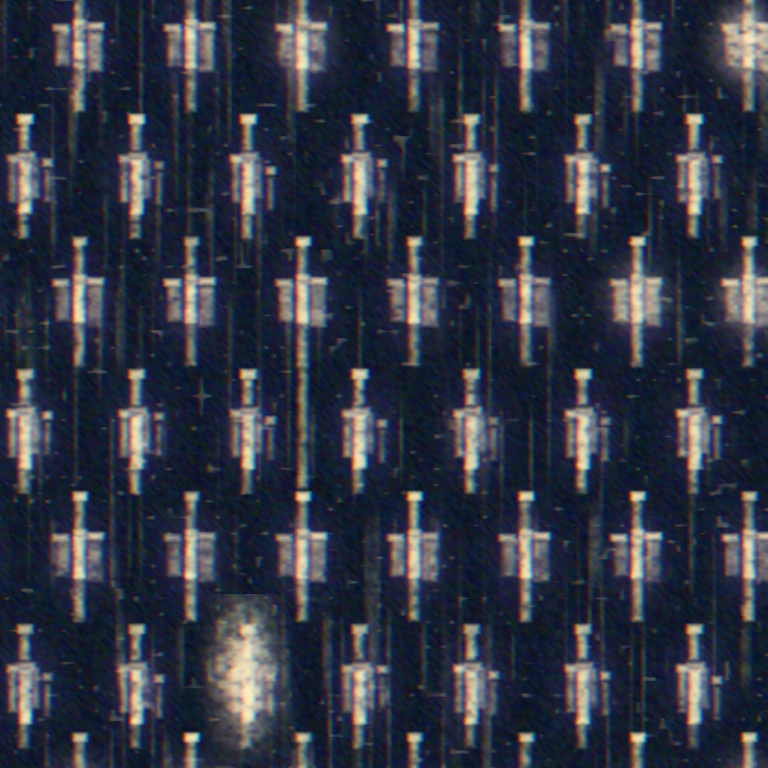
Write a Shadertoy shader that draws this pattern.

```glsl
// Staggered rows of glinting metallic marks on dark navy: cross-shaped marks
// alternate with slim ones, built from soft boxes on two interleaved lattices.
// Value noise breaks up the glints; shifted channels give coloured fringes.

#define PITCH vec2(14.53, 33.2)     // lattice spacing, in hundredths of canvas height
#define CROSS_ORIGIN vec2(10.4, 36.8)
#define SLIM_ORIGIN vec2(3.25, 20.4)
#define CELL_TOP 9.5                // part of a cell above its origin
#define SOFT 0.48                   // edge blur
#define FRINGE 0.27                 // red and blue displacement
#define GAIN 1.55                   // glint exposure
#define GRAIN 0.085                 // background grain
#define GROUND vec3(0.055, 0.095, 0.155)
#define HALO vec3(0.105, 0.065, 0.150)
#define GLINT vec3(1.0, 0.93, 0.78)

float hash(vec2 p) {
    vec3 q = fract(p.xyx * vec3(0.1031, 0.1030, 0.0973));
    q += dot(q, q.yzx + 33.33);
    return fract((q.x + q.y) * q.z);
}

float noise(vec2 p) {
    vec2 i = floor(p), f = fract(p);
    f = f * f * (3.0 - 2.0 * f);
    return mix(mix(hash(i), hash(i + vec2(1, 0)), f.x),
               mix(hash(i + vec2(0, 1)), hash(i + vec2(1, 1)), f.x), f.y);
}

// Soft-edged box with the given centre and half size
float bar(vec2 p, vec2 centre, vec2 halfSize) {
    vec2 d = abs(p - centre) - halfSize;
    float dist = length(max(d, 0.0)) + min(max(d.x, d.y), 0.0);
    return smoothstep(SOFT, -SOFT, dist);
}

float blob(vec2 p, vec2 centre, vec2 size) {
    vec2 d = (p - centre) / size;
    return exp(-dot(d, d));
}

// Position inside the nearest lattice cell, and that cell's index
vec2 toCell(vec2 p, vec2 origin, out vec2 id) {
    vec2 start = origin - vec2(0.5 * PITCH.x, CELL_TOP);
    id = floor((p - start) / PITCH);
    return p - origin - id * PITCH;
}

float vary(vec2 id, float part) {
    return 0.6 + 0.6 * hash(id * 7.0 + part * 13.7 + 41.0);
}

float crossMark(vec2 p, vec2 id, float grit) {
    p.y += 1.8 * step(1.5, id.y);                                   // raised last row
    float solid = 1.3 * vary(id, 1.0) * bar(p, vec2(0.1, -5.4), vec2(0.75, 0.4));
    solid += vary(id, 2.0) * bar(p, vec2(-2.4, 0.0), vec2(0.9, 0.3));
    solid += 1.1 * vary(id, 3.0) * bar(p, vec2(2.1, -0.2), vec2(0.9, 0.3));
    solid += 0.8 * bar(p, vec2(0.1, -0.5), vec2(0.7, 0.4));
    float rough = 0.50 * bar(p, vec2(0.0, -2.9), vec2(0.5, 2.3));     // neck
    rough += 1.15 * bar(p, vec2(0.0, 2.6), vec2(0.6, 2.5));           // stem
    rough += 0.50 * vary(id, 4.0) * bar(p, vec2(0.0, 7.8), vec2(0.55, 3.0));
    float flank = bar(p, vec2(-2.1, 2.6), vec2(0.8, 2.3)) + bar(p, vec2(2.0, 3.0), vec2(0.9, 2.6));
    rough += 0.38 * vary(id, 5.0) * flank;
    float worn = all(equal(id, vec2(6, -1))) ? 0.7 : 0.3 * smoothstep(0.7, 1.0, hash(id + 5.0));
    rough += worn * blob(p, vec2(0.0, 2.0), vec2(3.2, 3.6));
    return solid * mix(1.0, grit, 0.4) + rough * grit;
}

float slimMark(vec2 p, vec2 id, float grit) {
    float drop = 1.7 * hash(id + 19.0);
    float solid = 1.2 * vary(id, 6.0) * bar(p, vec2(0.1, -4.9), vec2(0.85, 0.45));
    solid += 0.8 * vary(id, 7.0) * bar(p, vec2(-1.5, 0.2), vec2(0.6, 0.35));
    solid += 0.6 * bar(p, vec2(0.3, -0.1), vec2(1.0, 0.35));
    solid += 0.8 * vary(id, 8.0) * bar(p, vec2(3.0, 0.2 + drop), vec2(0.45, 0.35));
    float rough = 0.6 * bar(p, vec2(0.0, -2.7), vec2(0.5, 1.7));      // neck
    rough += 1.15 * bar(p, vec2(0.1, 3.9), vec2(0.65, 3.4));          // body
    rough += 0.45 * bar(p, vec2(-1.5, 3.0), vec2(0.4, 2.8));
    rough += 0.32 * bar(p, vec2(1.4, 2.8), vec2(0.4, 2.5));
    rough += 0.45 * vary(id, 9.0) * bar(p, vec2(-0.1, 8.7), vec2(0.5, 1.8));
    rough += 0.32 * bar(p, vec2(3.0, 3.2 + drop), vec2(0.25, 2.0));
    if (all(equal(id, vec2(2, 2))))                                  // crushed mark
        rough += 0.95 * blob(p, vec2(-0.4, 0.5), vec2(3.1, 7.0));
    return solid * mix(1.0, grit, 0.4) + rough * grit;
}

// All reflected light at a point
float glints(vec2 p) {
    float grit = 0.2 + 0.9 * noise(p * vec2(0.8, 1.0)) + 0.65 * noise(p * vec2(1.7, 1.9) + 50.0);
    vec2 id, q = toCell(p, CROSS_ORIGIN, id);
    float light = crossMark(q, id, grit);
    q = toCell(p, SLIM_ORIGIN, id);
    light += slimMark(q, id, grit);
    light += 0.42 * grit * bar(p, vec2(39.5, 55.5), vec2(0.5, 8.0));  // long scratch
    float thread = smoothstep(0.68, 1.0, noise(vec2(p.x * 1.3, p.y * 0.07) + 90.0));
    float speck = smoothstep(0.83, 1.0, noise(p * 0.95 + 170.0));
    return light + 0.13 * thread * grit + 0.18 * speck;
}

float halo(vec2 p) {
    vec2 id;
    float glow = blob(toCell(p, CROSS_ORIGIN, id), vec2(0.0, 2.5), vec2(4.3, 5.8));
    return glow + blob(toCell(p, SLIM_ORIGIN, id), vec2(0.4, 2.5), vec2(4.0, 5.8));
}

void mainImage(out vec4 fragColor, in vec2 fragCoord) {
    vec2 p = 100.0 * vec2(fragCoord.x, iResolution.y - fragCoord.y) / iResolution.y;
    vec2 shift = vec2(FRINGE, 0.0);
    vec3 light = vec3(glints(p + shift), glints(p), glints(p - shift));

    // Slanted grain, different in each channel
    vec2 g = vec2(p.x + p.y, p.y - p.x) * vec2(0.95, 1.9);
    vec3 grain = vec3(noise(g), noise(g + 311.0), noise(g + 623.0)) - 0.5;

    vec3 color = GROUND + HALO * halo(p) + GRAIN * grain * vec3(0.9, 0.9, 1.4);
    color = mix(color, GLINT, 1.0 - exp(-GAIN * light));
    fragColor = vec4(clamp(color, 0.0, 1.0), 1.0);
}
```
